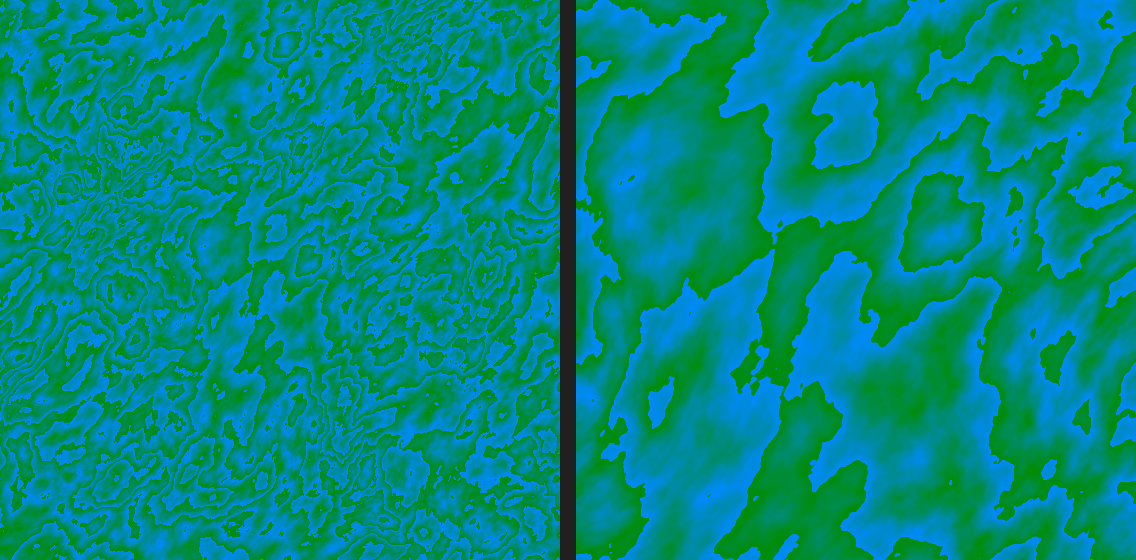
Left, the full canvas; right, a detail of the centre.
Write a WebGL 1 fragment shader that draws this texture.

```glsl
precision highp float;
uniform vec2 u_resolution;

#define BASE_FREQUENCY 11.0
#define RELIEF 2.8
#define RELIEF_VARIATION 1.7
#define ROUGHNESS 0.51
#define GRAIN_ANGLE 0.92
#define GRAIN_STRETCH 1.6
#define WARP 0.04
#define PATCH_CORNER vec2(0.76, 0.437)
#define PATCH_RELIEF 0.35
#define EDGE_SOFTNESS 0.4
#define LOW_COLOR vec3(0.0, 0.55, 0.0)
#define HIGH_COLOR vec3(0.0, 0.54, 1.0)

// Random unit gradient for a lattice cell
vec2 cellGradient(vec2 cell) {
  vec3 h = fract(cell.xyx * vec3(0.1031, 0.1030, 0.0973));
  h += dot(h, h.yzx + 33.33);
  float angle = 6.2832 * fract((h.x + h.y) * h.z);
  return vec2(cos(angle), sin(angle));
}

float gradientNoise(vec2 p) {
  vec2 cell = floor(p);
  vec2 f = p - cell;
  vec2 blend = f * f * f * (f * (f * 6.0 - 15.0) + 10.0);
  vec2 e = vec2(1.0, 0.0);
  float a = dot(cellGradient(cell), f);
  float b = dot(cellGradient(cell + e.xy), f - e.xy);
  float c = dot(cellGradient(cell + e.yx), f - e.yx);
  float d = dot(cellGradient(cell + e.xx), f - e.xx);
  return mix(mix(a, b, blend.x), mix(c, d, blend.x), blend.y);
}

float fractalNoise(vec2 p) {
  float sum = 0.0;
  float amplitude = 1.0;
  for (int i = 0; i < 6; i++) {
    sum += amplitude * gradientNoise(p);
    p = p * 2.03 + vec2(17.3, 41.7);
    amplitude *= ROUGHNESS;
  }
  return sum;
}

// Terrain drawn out along a slanting grain, steeper in some regions
float terrainHeight(vec2 p) {
  vec2 bend = vec2(gradientNoise(p * 5.0 + 11.4), gradientNoise(p * 5.0 + 57.8));
  vec2 q = p + WARP * bend;
  float c = cos(GRAIN_ANGLE);
  float s = sin(GRAIN_ANGLE);
  q = vec2(dot(q, vec2(c, s)) / GRAIN_STRETCH, dot(q, vec2(-s, c)));
  float steepness = exp2(RELIEF_VARIATION * gradientNoise(p * 4.3 + 83.6));
  float height = RELIEF * steepness * fractalNoise(q * BASE_FREQUENCY + 29.3);

  // Rougher rectangular patch with a faint seam
  float inPatch = step(PATCH_CORNER.x, p.x) * step(p.y, PATCH_CORNER.y);
  float detail = gradientNoise(p * 34.0 + 5.7) + 0.6 * gradientNoise(p * 90.0 + 71.2);
  return height + inPatch * PATCH_RELIEF * detail + 40.0;
}

// Integral of fract(), used to average the sawtooth over one pixel
float sawtoothArea(float x) {
  float f = fract(x);
  return 0.5 * (floor(x) + f * f);
}

void main() {
  float canvas = min(u_resolution.x, u_resolution.y);
  vec2 p = gl_FragCoord.xy / canvas;
  vec2 pixel = vec2(1.0 / canvas, 0.0);

  float height = terrainHeight(p);
  vec2 slope = vec2(terrainHeight(p + pixel.xy), terrainHeight(p + pixel.yx)) - height;

  // Wrapped height with its jumps smoothed
  float width = clamp(EDGE_SOFTNESS * length(slope), 0.01, 0.5);
  float band = (sawtoothArea(height + 0.5 * width) - sawtoothArea(height - 0.5 * width)) / width;

  gl_FragColor = vec4(mix(LOW_COLOR, HIGH_COLOR, band), 1.0);
}
```
